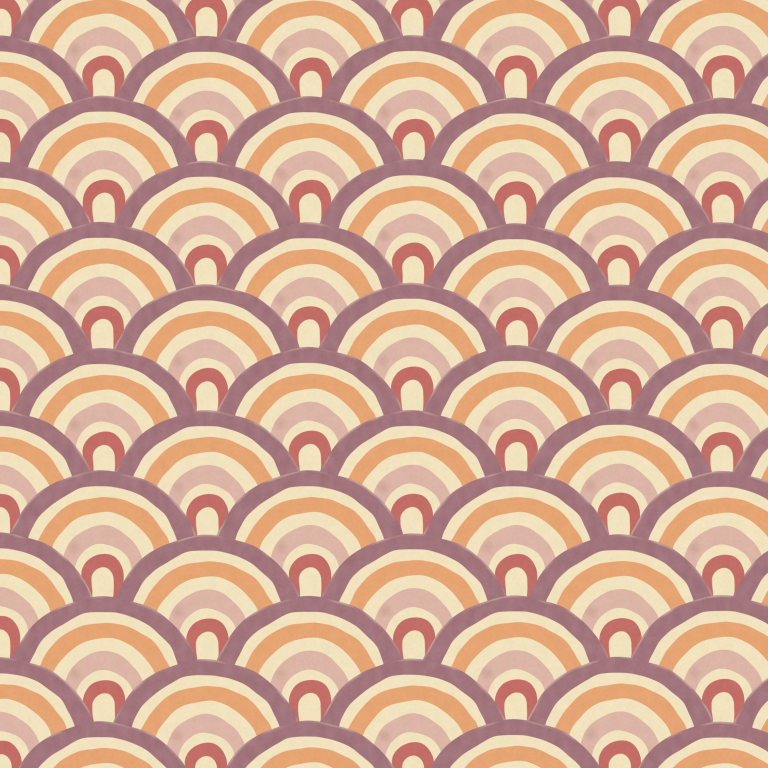
Give the GLSL for this pattern, as a Shadertoy shader.

```glsl
// Overlapping rows of hand-painted rainbow arches, laid like fish scales.

const float COLUMN_PITCH = 0.2689;  // canvas heights between neighbouring arches
const float ROW_PITCH = 0.3017;     // in column pitches, as are all lengths below
const float FIRST_APEX = 0.1743;

const vec3 CREAM  = vec3(0.95, 0.89, 0.75);
const vec3 PLUM   = vec3(0.635, 0.455, 0.485);
const vec3 ORANGE = vec3(0.90, 0.645, 0.45);
const vec3 PINK   = vec3(0.865, 0.71, 0.65);
const vec3 RED    = vec3(0.76, 0.43, 0.40);

vec2 hash22(vec2 p) {
    vec3 q = fract(p.xyx * vec3(0.1031, 0.1030, 0.0973));
    q += dot(q, q.yzx + 33.33);
    return fract((q.xx + q.yz) * q.zy);
}

float cornerSlope(vec2 cell, vec2 offset) {
    float angle = 6.2832 * hash22(cell).x;
    return dot(vec2(cos(angle), sin(angle)), offset);
}

float gradientNoise(vec2 p) {
    vec2 i = floor(p), f = p - i;
    vec2 u = f * f * f * (f * (f * 6.0 - 15.0) + 10.0);
    vec2 e = vec2(1.0, 0.0);
    return mix(mix(cornerSlope(i, f), cornerSlope(i + e.xy, f - e.xy), u.x),
               mix(cornerSlope(i + e.yx, f - e.yx), cornerSlope(i + e.xx, f - e.xx), u.x), u.y);
}

// Half ellipse on straight legs; p is measured downwards from the apex of the scale.
float archDistance(vec2 p, float top, vec2 radii) {
    vec2 q = vec2(max(abs(p.x), 1e-4), max(top + radii.y - p.y, 0.0));
    float k = length(q / radii);
    return k * (k - 1.0) / length(q / (radii * radii));
}

float coverage(float d, float pixel) {
    return smoothstep(0.75, -0.75, d / pixel);
}

// Lays one colour inside an arch whose edge wavers like a brush stroke.
vec3 paintArch(vec3 under, vec3 ink, vec2 p, float top, vec2 radii, float seed, float pixel) {
    float waver = 0.011 * gradientNoise(p * 9.0 + seed * 17.3);
    return mix(under, ink, coverage(archDistance(p, top, radii) + waver, pixel));
}

vec3 paintScale(vec3 under, vec2 p, vec2 id, float pixel) {
    float drift = 0.02 * hash22(id + 71.0).x;
    float edge = archDistance(p, 0.0, vec2(0.472, 0.446))
               + 0.010 * gradientNoise(p * 7.0 + 3.7 + drift);

    // Nested bands, from the outside in
    vec3 c = PLUM + 0.035 * gradientNoise(p * vec2(22.0, 14.0) + id * 3.1);
    c = paintArch(c, CREAM,  p, 0.071, vec2(0.381, 0.375), 1.0 + drift, pixel);
    c = paintArch(c, ORANGE, p, 0.126, vec2(0.336, 0.320), 2.0 + drift, pixel);
    c = paintArch(c, CREAM,  p, 0.200, vec2(0.258, 0.252), 3.0 + drift, pixel);
    float smudge = smoothstep(0.045, 0.0, length(p - vec2(-0.14, 0.37)));
    c = paintArch(c, PINK - 0.05 * smudge, p, 0.265, vec2(0.200, 0.220), 4.0 + drift, pixel);
    c = paintArch(c, CREAM,  p, 0.355, vec2(0.142, 0.142), 5.0 + drift, pixel);
    c = paintArch(c, RED,    p, 0.404, vec2(0.100, 0.097), 6.0 + drift, pixel);
    c = paintArch(c, CREAM,  p, 0.465, vec2(0.052, 0.058), 7.0 + drift, pixel);

    // Patchy pale hairline along the rim
    float hairline = smoothstep(0.006 + pixel, 0.0, abs(edge + 0.003));
    float patches = smoothstep(-0.25, 0.4, gradientNoise(p * 8.0 + id * 5.3));
    c = mix(c, CREAM, 0.4 * hairline * patches);

    return mix(under, c, coverage(edge, pixel));
}

void mainImage(out vec4 fragColor, in vec2 fragCoord) {
    float pixel = 1.0 / (iResolution.y * COLUMN_PITCH);
    vec2 p = vec2(fragCoord.x, iResolution.y - fragCoord.y) * pixel;
    float nearestRow = floor((p.y - FIRST_APEX) / ROW_PITCH);

    // Lower rows cover the ones above, so paint downwards
    vec3 color = CREAM;
    for (int i = -2; i <= 1; i++) {
        float row = nearestRow + float(i);
        float shift = 0.5 * mod(row, 2.0);
        float column = floor(p.x - shift + 0.5);
        vec2 id = vec2(column, row) + 20.0;
        vec2 jitter = (hash22(id) - 0.5) * vec2(0.012, 0.018);
        vec2 apex = vec2(column + shift, FIRST_APEX + row * ROW_PITCH) + jitter;
        color = paintScale(color, p - apex, id, pixel);
    }

    // Faint paper grain
    color += 0.016 * gradientNoise(p * 60.0) + 0.014 * gradientNoise(p * 18.0 + 9.0);
    fragColor = vec4(clamp(color, 0.0, 1.0), 1.0);
}
```
